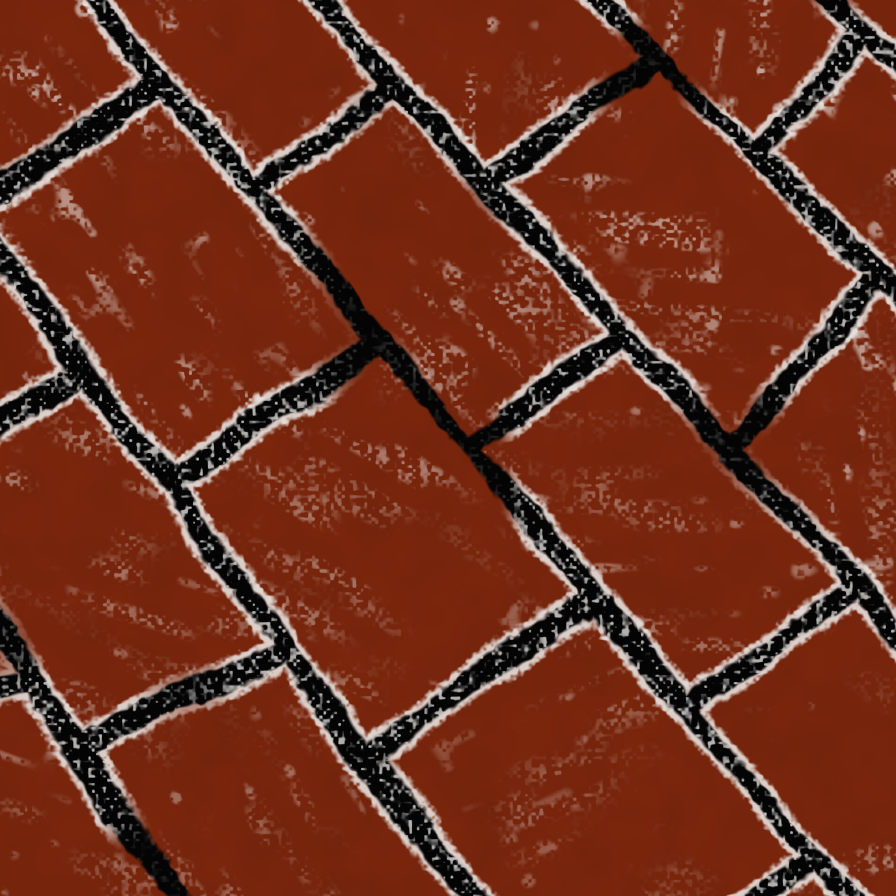
Give the GLSL for this texture, as a Shadertoy shader.

```glsl
// Hand-drawn brick paving: slanted, slightly fanning courses with staggered
// cross joints. Courses come from a warped coordinate, joints from a second one;
// black grout, gritty chalk edges and scuffed faces are layered with value noise.

const vec3 BRICK = vec3(0.465, 0.145, 0.048);
const vec3 GROUT = vec3(0.015, 0.014, 0.016);
const vec3 CHALK = vec3(0.93, 0.92, 0.91);

const float COURSE_START = 0.086;   // where course line 0 meets the top edge
const float COURSE_STEP = 0.284;    // spacing of course lines along the top
const float COURSE_SLOPE = 0.83;    // sideways run per unit of drop
const float COURSE_FAN = 0.09;      // extra slope per course
const float COURSE_SWAY = 0.06;     // alternation of wide and narrow courses
const float JOINT_STEP = 0.458;     // spacing of cross joints in a course
const float JOINT_START = 0.406;
const float JOINT_SHIFT = 0.182;    // stagger from course to course
const float JOINT_SLOPE = 0.7;
const float HALF_WIDTH = 0.0142;    // half the grout width
const float FRINGE = 0.016;         // reach of chalk beyond the grout
const float WOBBLE = 0.017;
const float GRAIN = 240.0;          // chalk grains across the canvas
const float PI = 3.14159;

float hash(vec2 p) {
    return fract(sin(dot(p, vec2(127.1, 311.7))) * 43758.55);
}

float noise(vec2 p) {
    vec2 i = floor(p), f = fract(p);
    f = f * f * (3.0 - 2.0 * f);
    return mix(mix(hash(i), hash(i + vec2(1, 0)), f.x),
               mix(hash(i + vec2(0, 1)), hash(i + vec2(1, 1)), f.x), f.y);
}

float fbm(vec2 p) {
    return 0.6 * noise(p) + 0.4 * noise(p * 2.1 + 17.3);
}

vec2 rotate(vec2 p, float a) {
    float c = cos(a), s = sin(a);
    return vec2(c * p.x - s * p.y, s * p.x + c * p.y);
}

// Returns the distance to the nearest grout line and the brick's cell.
float groutDistance(vec2 p, out vec2 brick) {
    float drop = 1.0 - p.y;

    // Course lines
    float spread = COURSE_STEP + COURSE_FAN * drop;
    float u = (p.x - COURSE_START - COURSE_SLOPE * drop) / spread;
    u -= 0.01 + COURSE_SWAY * cos(PI * u);
    float course = floor(u);
    float across = u - course;
    float courseDist = min(across, 1.0 - across) * spread
                     / length(vec2(1.0, COURSE_SLOPE));

    // Cross joints, staggered and tilted by course
    float start = JOINT_START + JOINT_SHIFT * course - 0.009 * course * course;
    float v = drop + JOINT_SLOPE * p.x - start;
    float joint = floor(v / JOINT_STEP + 0.5);
    float tilt = 0.0065 * course * course * course
               + 0.078 * max(course, 0.0) * joint;
    v += tilt * (across - 0.5);
    float jointDist = abs(v - joint * JOINT_STEP)
                    / length(vec2(1.0, JOINT_SLOPE));

    brick = vec2(course, floor(v / JOINT_STEP));
    return min(courseDist, jointDist);
}

// Chalk dust on a brick face: directional streaks plus a few bright flecks.
float scuffs(vec2 p, vec2 brick, float grain) {
    float turn = 2.2 * hash(brick + 4.7) - 0.4;
    float streak = noise(rotate(p, turn) * vec2(14.0, 52.0));
    float patches = fbm(p * 8.0 + 31.0);
    float amount = mix(0.5, 1.0, p.y) * mix(0.65, 1.0, hash(brick + 9.1));
    float dust = smoothstep(0.5, 0.85, streak) * smoothstep(0.38, 0.68, patches);
    float fleck = smoothstep(0.82, 0.96, noise(rotate(p, turn) * vec2(27.0, 40.0) + 60.0));
    dust *= smoothstep(0.42, 0.85, grain) * 0.85;
    fleck *= smoothstep(0.15, 0.65, grain) * 0.8;
    return amount * max(dust, fleck);
}

void mainImage(out vec4 fragColor, in vec2 fragCoord) {
    vec2 p = fragCoord / iResolution.xy;
    float grain = noise(p * GRAIN);
    float coarse = noise(p * GRAIN * 0.5 + 11.0);

    // Wavering hand-drawn lines
    vec2 waver = vec2(fbm(p * 11.0), fbm(p * 11.0 + 43.0)) - 0.5;
    vec2 brick;
    float dist = groutDistance(p + WOBBLE * waver, brick);
    float width = HALF_WIDTH * mix(0.55, 1.3, fbm(p * 10.0 + 5.0));
    float edge = dist - width + 0.005 * (coarse - 0.5);

    // Brick face
    vec3 color = BRICK * mix(0.97, 1.03, fbm(p * 24.0));
    color = mix(color, CHALK, scuffs(p, brick, grain));

    // Chalk edge, rubbed away in places
    float chalky = smoothstep(0.28, 0.46, fbm(p * 4.5 + 8.0));
    float halo = 1.0 - smoothstep(0.0, FRINGE, edge);
    float powder = smoothstep(0.35, 0.95, halo + 0.8 * (mix(grain, coarse, 0.4) - 0.5));
    color = mix(color, CHALK, powder * chalky * 0.85);

    // Grout with chalk grains caught in it
    float grout = 1.0 - smoothstep(-0.003, 0.002, edge);
    float caught = smoothstep(0.52, 0.95, grain) * mix(0.12, 0.75, chalky);
    color = mix(color, mix(GROUT, CHALK, caught), grout);

    fragColor = vec4(color, 1.0);
}
```
